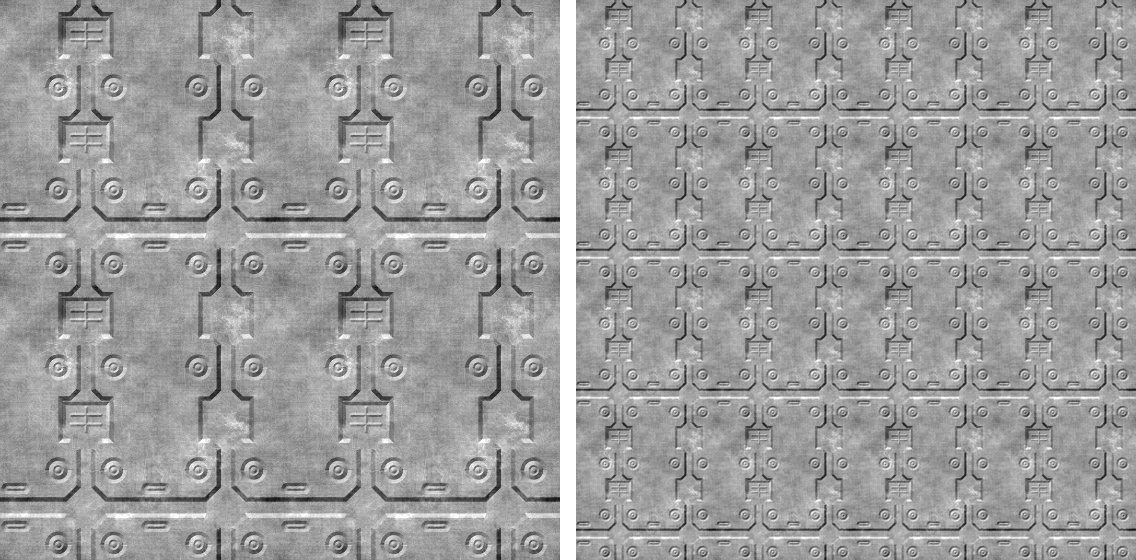
Left: one tile. Right: repeated 2 by 2.
Write a Shadertoy shader that draws this texture.

```glsl
// Worn grey metal plating: a two-column tile of bevelled, notched plates, repeated 2 x 2.
// Height functions build plates, bolts, slots and grilles; their slopes set the shading.
// Wrapping noise and scattered scratches add the wear.

const float REPEATS = 2.0;
const float TILE = 384.0;                  // design units per repeat
const vec2 PLATE_PITCH = vec2(192.0, 384.0);
const vec2 PLATE_CENTER = vec2(22.0, 264.0);
const float NOTCH_Y = 71.5;                // notch centre above and below plate centre
const float GRILLE_X = 118.0;              // channel with grilles
const float PLAIN_X = 310.0;               // channel without grilles
const vec2 DETAIL_LIGHT = vec2(-0.13, 0.20);
const float METAL = 0.632;

float hash(vec2 p) {
    return fract(sin(dot(p, vec2(127.1, 311.7))) * 43758.5453);
}

// Value noise on a lattice that wraps after the given whole period
float noise(vec2 p, vec2 period) {
    vec2 i = floor(p), f = fract(p);
    f = f * f * (3.0 - 2.0 * f);
    vec2 a = mod(i, period), b = mod(i + 1.0, period);
    return mix(mix(hash(a), hash(vec2(b.x, a.y)), f.x),
               mix(hash(vec2(a.x, b.y)), hash(b), f.x), f.y);
}

float fbm(vec2 t, float freq) {
    float sum = 0.0, amp = 0.5;
    for (int i = 0; i < 5; i++) {
        sum += amp * noise(t * freq, vec2(freq));
        freq *= 2.0;
        amp *= 0.65;
    }
    return sum / 1.263;
}

// Wrap x into [-period/2, period/2)
vec2 wrap(vec2 x, vec2 period) {
    return mod(x + 0.5 * period, period) - 0.5 * period;
}

float segment(vec2 p, float halfLength) {
    return length(vec2(max(abs(p.x) - halfLength, 0.0), p.y));
}

// Unit-slope step of the given width across the outline d = 0
float ramp(float d, float width) {
    return clamp(0.5 - d / width, 0.0, 1.0) * width;
}

// Chamfered plate with two flared notches per side
float plateDistance(vec2 s) {
    vec2 q = abs(wrap(s - PLATE_CENTER, PLATE_PITCH));
    float outer = max(max(q.x - 86.0, q.y - 181.0), (q.x + q.y - 249.0) * 0.7071);
    float dy = abs(q.y - NOTCH_Y) - 29.0;
    float notch = max(61.0 - q.x, min(dy, (dy - q.x + 74.0) * 0.7071));
    return max(outer, -notch);
}

float boltHeight(vec2 p) {
    float r = length(p);
    float rings = ramp(r - 10.0, 6.0) - ramp(r - 15.5, 5.0) - ramp(r - 6.0, 2.5) + ramp(r - 3.0, 3.0);
    return rings - 0.7 * ramp(segment(vec2(abs(p.x) - 15.0, p.y), 2.5) - 0.6, 2.0);
}

float slotHeight(vec2 p) {
    return ramp(segment(p, 10.0) - 1.2, 3.5) - ramp(segment(p, 12.5) - 5.5, 4.5);
}

// Sunken frame whose floor rises to the lower side, holding crossed ribs
float grilleHeight(vec2 p) {
    vec2 edge = abs(p) - vec2(30.0, 22.0);
    float frame = ramp(max(edge.x, edge.y), 5.0) * smoothstep(-24.0, 2.0, p.y);
    float ribs = min(segment(vec2(p.x, abs(p.y) - 6.5), 20.0), segment(p.yx, 16.0));
    return ramp(ribs - 1.2, 3.5) - 1.2 * frame;
}

// x: plate bevels, y: small fittings
vec2 surfaceHeight(vec2 s) {
    vec2 p = wrap(s - PLATE_CENTER, PLATE_PITCH);
    vec2 q = abs(p);
    float bolts = boltHeight(vec2(q.x - 58.0, q.y > NOTCH_Y ? q.y - 141.0 : q.y));
    float x = wrap(vec2(s.x - GRILLE_X), vec2(TILE)).x;
    float grille = grilleHeight(vec2(x, p.y - sign(p.y) * NOTCH_Y));
    return vec2(ramp(plateDistance(s), 6.0), bolts + slotHeight(vec2(p.x, q.y - 166.0)) + grille);
}

// Fine bright scratches and rubbed patches around a few worn spots
float wear(vec2 t, float pixel, float rough) {
    vec2 spots[6] = vec2[6](vec2(0.55, 0.31), vec2(0.85, 0.47), vec2(0.83, 0.86),
                            vec2(0.40, 0.17), vec2(0.73, 0.37), vec2(0.22, 0.72));
    float sum = 0.0;
    for (int i = 0; i < 150; i++) {
        vec2 id = vec2(float(i), 3.0);
        vec2 jitter = vec2(hash(id), hash(id + 7.0)) + vec2(hash(id + 13.0), hash(id + 19.0)) - 1.0;
        float spread = i % 3 == 0 ? 0.5 : 0.09;
        vec2 d = wrap(t - spots[i % 6] - jitter * spread, vec2(1.0)) * TILE;
        float angle = 6.283 * hash(id + 29.0);
        vec2 along = vec2(cos(angle), sin(angle));
        vec2 local = vec2(dot(d, along), dot(d, vec2(-along.y, along.x)));
        local.y += 0.003 * local.x * local.x;
        float line = segment(local, 3.0 + 11.0 * hash(id + 37.0));
        sum += 0.11 * clamp((0.3 + 0.5 * pixel - line) / pixel, 0.0, 1.0);
    }
    for (int i = 0; i < 6; i++) {
        vec2 d = wrap(t - spots[i], vec2(1.0));
        sum += 0.13 * exp(-dot(d, d) * 260.0) * smoothstep(0.42, 0.65, rough);
    }
    return min(sum, 0.28);
}

void mainImage(out vec4 fragColor, in vec2 fragCoord) {
    vec2 t = fract(fragCoord / iResolution.xy * REPEATS);
    vec2 s = t * TILE;
    float pixel = TILE * REPEATS / iResolution.y;

    // Outward slopes, averaged over one pixel
    vec2 e = vec2(0.5 * pixel, 0.0);
    vec2 slopeX = (surfaceHeight(s - e.xy) - surfaceHeight(s + e.xy)) / pixel;
    vec2 slopeY = (surfaceHeight(s - e.yx) - surfaceHeight(s + e.yx)) / pixel;
    vec2 bevel = vec2(slopeX.x, slopeY.x), detail = vec2(slopeX.y, slopeY.y);

    // Bevels: bright above, dark below, shaded sides, darkest at the plain channel
    float channel = abs(wrap(vec2(s.x - PLAIN_X), vec2(TILE)).x);
    float rightShade = mix(0.40, 0.22, smoothstep(14.0, 20.0, channel));
    float lit = METAL + 0.25 * max(bevel.y, 0.0) - 0.36 * max(-bevel.y, 0.0);
    lit -= 0.15 * max(-bevel.x, 0.0) + rightShade * max(bevel.x, 0.0);
    lit += dot(detail, DETAIL_LIGHT) - 0.04 * min(length(detail), 1.0);
    float gray = clamp(lit, 0.22, 0.92);

    // Cloudy tone, brushed grain and dark stains
    float cloud = fbm(t, 6.0), fine = fbm(t + 0.37, 24.0);
    gray += 0.22 * (cloud - 0.5) + 0.20 * (fine - 0.5);
    gray += 0.06 * (noise(t * vec2(16.0, 192.0), vec2(16.0, 192.0)) - 0.5);
    gray += 0.04 * (noise(t * vec2(192.0, 16.0), vec2(192.0, 16.0)) - 0.5);
    gray += 0.12 * (noise(t * 256.0, vec2(256.0)) - 0.5);
    gray -= 0.06 * smoothstep(0.58, 0.68, fbm(t + 0.61, 12.0));

    // Scratches and chipped plate edges
    gray += wear(t, pixel, fine);
    float edge = abs(plateDistance(s));
    gray += 0.10 * (1.0 - smoothstep(2.0, 9.0, edge)) * smoothstep(0.55, 0.70, fine);

    fragColor = vec4(vec3(clamp(gray, 0.0, 1.0)), 1.0);
}
```
